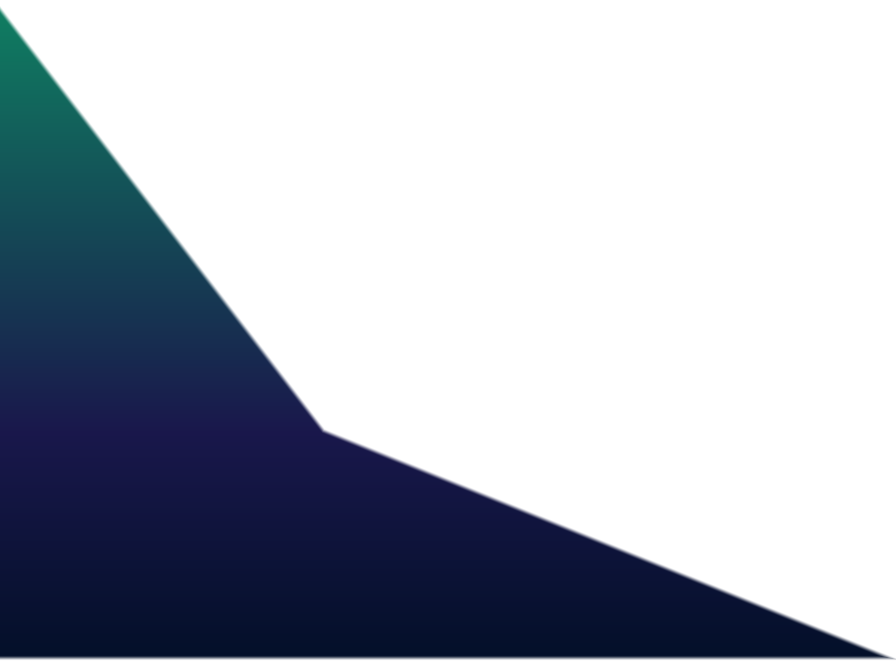
This background is drawn by a Shadertoy shader. Its source:

```glsl
// A dark slope with a bent edge, shaded green to indigo to navy, on white.

const vec3 GREEN  = vec3(0.060, 0.490, 0.380);
const vec3 INDIGO = vec3(0.098, 0.092, 0.295);
const vec3 NAVY   = vec3(0.012, 0.060, 0.160);
const vec3 PAPER  = vec3(1.0);

// Corners as fractions of the canvas
const vec2 APEX = vec2(0.000, 0.986);
const vec2 KNEE = vec2(0.361, 0.351);
const vec2 TIP  = vec2(0.993, 0.009);

const float EDGE_SOFTNESS = 0.0042;

// Signed distance to the line from a to b, negative on its right-hand side
float lineDistance(vec2 p, vec2 a, vec2 b) {
    vec2 along = normalize(b - a);
    return dot(p - a, vec2(-along.y, along.x));
}

// The bend is concave, so the slope is the union of two half-planes above a base
float slopeDistance(vec2 p, vec2 apex, vec2 knee, vec2 tip) {
    float upperSide = lineDistance(p, apex, knee);
    float lowerSide = lineDistance(p, knee, tip);
    return max(min(upperSide, lowerSide), tip.y - p.y);
}

// Vertical gradient that changes hue at the height of the knee
vec3 slopeColor(float height, float base, float middle, float top) {
    vec3 lower = mix(NAVY, INDIGO, clamp((height - base) / (middle - base), 0.0, 1.0));
    return mix(lower, GREEN, clamp((height - middle) / (top - middle), 0.0, 1.0));
}

void mainImage(out vec4 fragColor, in vec2 fragCoord) {
    vec2 uv = fragCoord / iResolution.xy;
    vec2 aspect = vec2(iResolution.x / iResolution.y, 1.0);

    // Shape, measured in canvas heights
    float d = slopeDistance(uv * aspect, APEX * aspect, KNEE * aspect, TIP * aspect);
    float softness = max(EDGE_SOFTNESS, 0.75 / iResolution.y);
    float coverage = 1.0 - smoothstep(-softness, softness, d);

    // Fill over the white ground
    vec3 fill = slopeColor(uv.y, TIP.y, KNEE.y, APEX.y);
    fragColor = vec4(mix(PAPER, fill, coverage), 1.0);
}
```
